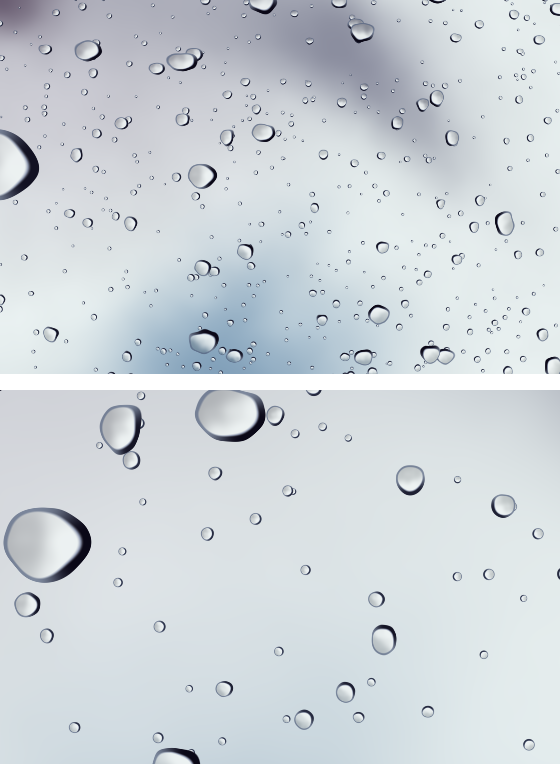
Top: the whole. Bottom: its middle third, enlarged.
This texture is drawn by a WebGL 1 fragment shader. Its source:

```glsl
precision highp float;
// Raindrops on a window in front of a soft, cloudy sky.
// The sky is pale haze with warped cloud patches; the drops come from rotated
// jittered grids, fine to coarse, each shaded as a small lens with a dark rim.

uniform vec2 u_resolution;

const vec3 PALE = vec3(0.90, 0.93, 0.93);
const vec3 HAZE = vec3(0.80, 0.80, 0.83);
const vec3 MAUVE = vec3(0.53, 0.54, 0.61);
const vec3 BLUE = vec3(0.47, 0.60, 0.71);
const vec3 PLUM = vec3(0.33, 0.27, 0.36);
const vec3 SLATE = vec3(0.33, 0.39, 0.51);
const vec3 NAVY = vec3(0.13, 0.19, 0.40);
const vec3 INK = vec3(0.04, 0.03, 0.09);
const vec3 GLINT = vec3(0.95, 0.97, 0.97);
const vec2 FOCUS = vec2(0.88, 0.50); // dark rims face this point

vec2 hash2(vec2 p) {
  p = vec2(dot(p, vec2(127.1, 311.7)), dot(p, vec2(269.5, 183.3)));
  return fract(sin(p) * 43758.5453);
}

mat2 rotation(float a) {
  return mat2(cos(a), sin(a), -sin(a), cos(a));
}

float cornerSlope(vec2 cell, vec2 corner, vec2 f) {
  return dot(hash2(cell + corner) * 2.0 - 1.0, f - corner);
}

float gradientNoise(vec2 p) {
  vec2 i = floor(p), f = fract(p);
  vec2 u = f * f * (3.0 - 2.0 * f);
  float low = mix(cornerSlope(i, vec2(0, 0), f), cornerSlope(i, vec2(1, 0), f), u.x);
  float high = mix(cornerSlope(i, vec2(0, 1), f), cornerSlope(i, vec2(1, 1), f), u.x);
  return mix(low, high, u.y);
}

float fbm(vec2 p) {
  float sum = 0.0, gain = 0.6;
  for (int i = 0; i < 4; i++) {
    sum += gain * gradientNoise(p);
    p = rotation(0.6) * p * 2.0;
    gain *= 0.45;
  }
  return sum;
}

float blob(vec2 p, vec2 center, vec2 radius, float angle) {
  vec2 d = rotation(-angle) * (p - center) / radius;
  return exp(-dot(d, d));
}

vec3 sky(vec2 p) {
  vec2 q = p + 0.22 * vec2(fbm(p * 2.2), fbm(p * 2.2 + 7.3));
  float haze = (1.0 - smoothstep(0.3, 1.1, q.x)) * smoothstep(0.15, 0.75, q.y);
  vec3 col = mix(PALE, HAZE, haze);
  float cloud = 0.85 * blob(q, vec2(0.88, 0.90), vec2(0.34, 0.19), -0.5)
              + 0.45 * blob(q, vec2(1.12, 0.66), vec2(0.24, 0.11), -0.8)
              + 0.40 * blob(q, vec2(0.30, 1.04), vec2(0.40, 0.22), 0.0);
  col = mix(col, MAUVE, min(cloud, 1.0));
  float rain = 0.85 * blob(q, vec2(0.62, 0.00), vec2(0.36, 0.17), 0.15)
             + 0.50 * blob(q, vec2(0.58, 0.22), vec2(0.25, 0.13), 0.5);
  col = mix(col, BLUE, min(rain, 1.0));
  col = mix(col, PLUM, 0.8 * blob(q, vec2(0.0, 1.02), vec2(0.13, 0.10), 0.0));
  return col + 0.05 * fbm(p * 4.0 + 3.0);
}

// Relative number of drops: dense low right, along the top and in a middle band.
float dropDensity(vec2 p) {
  float band = blob(p, vec2(0.90, 0.68), vec2(0.65, 0.08), 0.0);
  float top = smoothstep(0.88, 1.0, p.y);
  float lowRight = blob(p, vec2(1.15, 0.08), vec2(0.45, 0.25), 0.0);
  return 0.62 + 0.8 * band + 0.5 * top + 0.9 * lowRight + 0.6 * fbm(p * 4.0);
}

// bulk runs from 0 for specks to 1 for heavy drops with black rims.
vec3 paintDrop(vec3 col, vec3 back, vec2 p, vec2 center, float radius,
               float stretch, float taper, float bulk, float pixel) {
  vec2 v = (p - center) / radius;
  vec2 s = vec2(v.x * (1.0 - taper * v.y) / stretch, v.y * stretch);
  float len = length(s);
  if (len > 2.0) return col;
  float q = len * (1.0 + 0.30 * bulk * gradientNoise(v * 1.1 + center * 37.0));
  vec2 toward = normalize(FOCUS - center);
  float facing = dot(s, toward) / max(len, 0.001);
  float soft = pixel / radius;

  // Lens body: grey at the far side, bright beside the dark rim.
  float light = smoothstep(-0.9, 0.5, dot(s, toward) + 0.5 * gradientNoise(v * 1.6 + center * 9.0));
  vec3 body = mix(back * 0.84, GLINT, 0.9 * light);

  // Rim: a thin outline that swells into a crescent.
  float shade = smoothstep(-0.4, 0.9, facing);
  float width = mix(0.13, 0.34, shade);
  float rim = smoothstep(1.0 - width - 0.5 * soft, 1.0 - 0.55 * width, q);
  vec3 rimColor = mix(SLATE, mix(NAVY, INK, smoothstep(0.3, 0.9, rim)), shade * mix(0.5, 1.0, bulk));
  body = mix(body, rimColor, rim * mix(0.65, 1.0, shade));
  float cover = 1.0 - smoothstep(1.0 - 0.6 * soft, 1.0 + 0.6 * soft, q);
  return mix(col, body, cover);
}

vec3 paintLayer(vec3 col, vec3 back, vec2 p, float layer, float pixel) {
  float size = 0.031 * pow(1.61, layer), bulk = layer / 4.0;
  mat2 turn = rotation(0.4 + 1.3 * layer);
  vec2 cell = floor(turn * p / size);
  vec2 place = hash2(cell + 17.0 * layer), kind = hash2(cell + 17.0 * layer + 91.7);
  vec2 form = hash2(cell + 17.0 * layer + 203.1);
  float share = mix(0.09, 0.18, kind.x);
  float margin = 1.5 * share;
  vec2 center = (cell + mix(vec2(margin), vec2(1.0 - margin), place)) * size * turn;
  if (kind.y > (0.16 + 0.09 * layer) * dropDensity(center)) return col;
  float flatten = 0.18 * smoothstep(0.7, 0.9, center.y);
  float stretch = 1.0 + bulk * (0.32 * (form.x - 0.5) + flatten);
  float taper = 0.45 * bulk * form.y * form.y;
  return paintDrop(col, back, p, center, share * size, stretch, taper, bulk, pixel);
}

void main() {
  vec2 p = gl_FragCoord.xy / u_resolution.y;
  float pixel = 1.0 / u_resolution.y;
  vec3 back = sky(p), col = back;
  for (int i = 0; i < 5; i++) col = paintLayer(col, back, p, float(i), pixel);
  col = paintDrop(col, back, p, vec2(0.0, 0.555), 0.096, 1.0, 0.0, 0.8, pixel); // huge edge drop
  gl_FragColor = vec4(clamp(col, 0.0, 1.0), 1.0);
}
```
